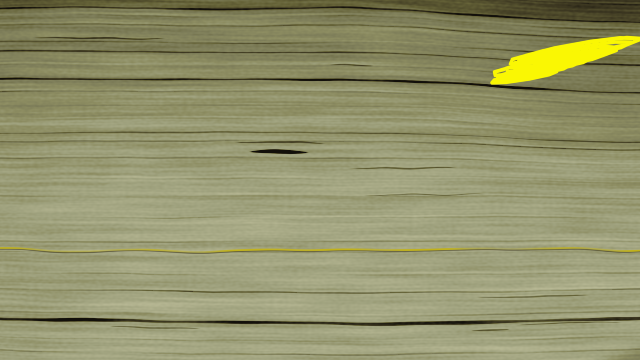
A WebGL 2 fragment shader for this texture:

```glsl
#version 300 es
precision highp float;
// Edge of a thick stack of aged paper, with a yellow thread and a yellow scribble.

uniform vec2 u_resolution;
out vec4 fragColor;

// Paper tones, dark to light
const vec3 BLACK = vec3(0.07, 0.06, 0.04);
const vec3 SHADOW = vec3(0.24, 0.22, 0.13);
const vec3 OLIVE = vec3(0.40, 0.39, 0.22);
const vec3 DULL = vec3(0.49, 0.49, 0.35);
const vec3 TAN = vec3(0.55, 0.55, 0.38);
const vec3 PALE = vec3(0.62, 0.63, 0.49);
const vec3 BRIGHT = vec3(0.74, 0.74, 0.60);
const vec3 INK = vec3(0.98, 0.97, 0.01);
const vec3 THREAD = vec3(0.76, 0.70, 0.10);

// Main seams: height, half width, depth
const vec3 SEAMS[5] = vec3[5](
    vec3(0.977, 0.0018, 0.55), vec3(0.857, 0.0016, 0.60), vec3(0.780, 0.0023, 0.85),
    vec3(0.630, 0.0014, 0.55), vec3(0.115, 0.0042, 1.10));
const float MINOR_SEAMS = 19.0;
const float GRAIN = 0.22;
const int GAPS = 11;
const vec2 MAIN_GAP = vec2(0.775, 0.578);
const float THREAD_HEIGHT = 0.308;

// Scribble path
const vec2 INK_START = vec2(1.62, 0.870);
const vec2 INK_END = vec2(1.45, 0.785);
const float INK_TURNS = 11.0;
const int INK_STEPS = 99;
const float INK_RADIUS = 0.0048;

float hash(vec2 p) {
    vec3 q = fract(p.xyx * 0.1031);
    q += dot(q, q.yzx + 33.33);
    return fract((q.x + q.y) * q.z);
}

float cornerSlope(vec2 cell, vec2 offset) {
    float a = 6.2832 * hash(cell);
    return dot(vec2(cos(a), sin(a)), offset);
}

float noise(vec2 p) {
    vec2 i = floor(p), f = p - i, e = vec2(1.0, 0.0);
    vec2 u = f * f * f * (f * (f * 6.0 - 15.0) + 10.0);
    return mix(mix(cornerSlope(i, f), cornerSlope(i + e, f - e), u.x),
               mix(cornerSlope(i + e.yx, f - e.yx), cornerSlope(i + 1.0, f - 1.0), u.x), u.y);
}

// Height of a sheet within the stack, following its sag and bend
float sheetHeight(vec2 p) {
    float bend = 0.040 * smoothstep(0.95, 1.8, p.x) * smoothstep(0.35, 0.8, p.y);
    float sag = 0.015 * p.x * (1.78 - p.x) * (1.0 - smoothstep(0.1, 0.4, p.y));
    return p.y + bend + sag + 0.007 * noise(p * vec2(2.6, 4.0))
         + 0.0022 * noise(p * vec2(9.0, 14.0) + 7.0);
}

float band(float d, float halfWidth, float px) {
    return 1.0 - smoothstep(halfWidth - 0.5 * px, halfWidth + 0.8 * px, abs(d));
}

vec3 paperColor(float t) {
    vec3 c = mix(BLACK, SHADOW, smoothstep(-0.35, 0.0, t));
    c = mix(c, OLIVE, clamp(t / 0.32, 0.0, 1.0));
    c = mix(c, DULL, clamp((t - 0.32) / 0.25, 0.0, 1.0));
    c = mix(c, TAN, clamp((t - 0.57) / 0.18, 0.0, 1.0));
    c = mix(c, PALE, clamp((t - 0.75) / 0.22, 0.0, 1.0));
    return mix(c, BRIGHT, clamp((t - 0.97) / 0.4, 0.0, 1.0));
}

vec2 scribblePoint(float t) {
    float a = 6.2832 * INK_TURNS * t;
    float reach = mix(0.165, 0.085, t * t) * (0.95 + 0.5 * noise(vec2(t * 17.0, 3.3)));
    return mix(INK_START, INK_END, t) + reach * vec2(cos(a), 0.17 * cos(a) + 0.09 * sin(a));
}

float scribbleDistance(vec2 p) {
    float d = 1.0;
    vec2 a = scribblePoint(0.0);
    for (int i = 1; i <= INK_STEPS; i++) {
        vec2 b = scribblePoint(float(i) / float(INK_STEPS));
        vec2 ab = b - a, ap = p - a;
        d = min(d, length(ap - ab * clamp(dot(ap, ab) / dot(ab, ab), 0.0, 1.0)));
        a = b;
    }
    return d;
}

void main() {
    vec2 p = gl_FragCoord.xy / u_resolution.y;
    float px = 1.0 / u_resolution.y;
    float s = sheetHeight(p);

    // Broad light: pale below, dim toward the top and the sides
    float tone = 1.03 - 0.40 * smoothstep(0.42, 1.0, p.y) - 0.10 * smoothstep(0.4, 0.0, p.x);
    tone -= 0.20 * smoothstep(1.0, 1.78, p.x) * smoothstep(0.15, 0.7, p.y);
    tone -= 0.35 * smoothstep(0.955, 1.0, s) + 0.5 * smoothstep(0.06, 0.0, p.y + 0.35 * (1.78 - p.x));

    // Sheet edges in layers, then fibre speckle
    float layers = 0.8 * noise(vec2(p.x * 0.9, s * 34.0)) + 0.9 * noise(vec2(p.x * 1.6, s * 83.0))
                 + 0.8 * noise(vec2(p.x * 4.0 + 5.0, s * 150.0));
    tone += GRAIN * layers + 0.10 * noise(p * vec2(75.0, 140.0)) + 0.06 * noise(p * vec2(9.0, 16.0));

    // Minor seams with a soft shade below and a pale lip above
    float row = s * MINOR_SEAMS;
    for (int k = -1; k <= 1; k++) {
        float id = floor(row) + float(k);
        float d = (row - id - 0.5 - 0.7 * (hash(vec2(id, 4.0)) - 0.5)) / MINOR_SEAMS;
        float h = hash(vec2(id, 9.0));
        float depth = mix(0.12, 0.55, h * h) * clamp(0.8 + 1.5 * noise(vec2(p.x * 3.0, id + 0.5)), 0.0, 1.4);
        tone -= depth * (band(d, 0.0014, px) + 0.25 * exp(-abs(d) / 0.006) * step(d, 0.0));
        tone += 0.09 * band(d - 0.005, 0.0015, px);
    }

    // Main seams
    for (int i = 0; i < 5; i++) {
        vec3 seam = SEAMS[i];
        float d = s - seam.x;
        float wear = noise(vec2(p.x * 5.0, float(i) + 0.4));
        tone -= seam.z * band(d, seam.y * (1.0 + 0.8 * wear), px) * (0.9 + 0.4 * wear);
        tone -= 0.22 * seam.z * exp(-abs(d) / 0.007);
    }

    // Short open gaps, tapered at both ends
    for (int i = 0; i < GAPS; i++) {
        float id = float(i);
        vec2 c = i == 0 ? MAIN_GAP : vec2(1.78 * hash(vec2(id, 21.0)), 0.08 + 0.85 * hash(vec2(id, 35.0)));
        float len = i == 0 ? 0.085 : mix(0.05, 0.20, hash(vec2(id, 52.0)));
        float thick = i == 0 ? 0.0052 : mix(0.0010, 0.0026, hash(vec2(id, 67.0)));
        float along = (p.x - c.x) / len;
        float taper = max(1.0 - along * along, 0.0);
        float d = s - c.y - 0.004 * noise(vec2(p.x * 11.0, id + 0.3));
        float depth = i == 0 ? 1.3 : 0.7;
        tone -= depth * band(d, thick * taper, px) * smoothstep(0.0, 0.3, taper);
        tone += 0.12 * band(d - thick - 0.003, 0.0012, px) * taper;
    }
    vec3 color = paperColor(tone);

    // Yellow thread with its shadow
    float threadD = s - THREAD_HEIGHT - 0.010 * noise(vec2(p.x * 4.5, 8.4));
    color = mix(color, SHADOW, 0.65 * band(threadD + 0.003, 0.0013, px));
    float gleam = clamp(0.75 + 0.9 * noise(vec2(p.x * 6.0, 2.6)), 0.2, 1.0);
    color = mix(color, THREAD, gleam * band(threadD, 0.0020, px));

    // Scribble on top
    if (p.x > 1.25 && p.y > 0.7)
        color = mix(color, INK, band(scribbleDistance(p), INK_RADIUS, px));
    fragColor = vec4(color, 1.0);
}
```
